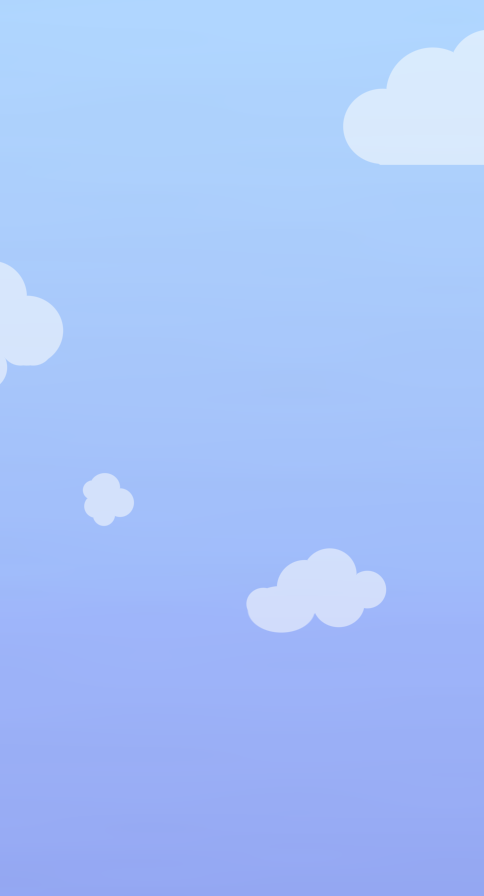
A WebGL 2 fragment shader for this background:

```glsl
#version 300 es
precision highp float;
// A soft blue sky that fades to periwinkle, with four pale flat clouds.
// Each cloud is a union of elliptical lobes found by a loop; one has a flat base.
// Lengths are percent of the canvas height, measured downward from the top.
uniform vec2 u_resolution;
out vec4 fragColor;

const int LOBES = 6;
const vec3 CLOUD_WHITE = vec3(1.0, 1.0, 0.99);
const float CLOUD_OPACITY = 0.53;

float hash(vec2 cell) {
    return fract(sin(dot(cell, vec2(127.1, 311.7))) * 43758.5);
}

float valueNoise(vec2 p) {
    vec2 cell = floor(p);
    vec2 f = fract(p);
    f = f * f * (3.0 - 2.0 * f);
    float upper = mix(hash(cell), hash(cell + vec2(1, 0)), f.x);
    float lower = mix(hash(cell + vec2(0, 1)), hash(cell + vec2(1, 1)), f.x);
    return mix(upper, lower, f.y);
}

// Vertical gradient with a quicker turn toward violet near two thirds down
vec3 skyColor(float depth) {
    vec3 color = mix(vec3(0.69, 0.84, 1.0), vec3(0.68, 0.82, 0.99), smoothstep(0.0, 16.0, depth));
    color = mix(color, vec3(0.65, 0.77, 0.98), clamp((depth - 16.0) / 29.0, 0.0, 1.0));
    color = mix(color, vec3(0.625, 0.735, 0.98), clamp((depth - 45.0) / 18.0, 0.0, 1.0));
    color = mix(color, vec3(0.62, 0.71, 0.98), smoothstep(63.0, 70.0, depth));
    color = mix(color, vec3(0.60, 0.68, 0.96), clamp((depth - 70.0) / 17.0, 0.0, 1.0));
    return mix(color, vec3(0.58, 0.655, 0.95), clamp((depth - 87.0) / 13.0, 0.0, 1.0));
}

// Approximate distance to an ellipse given as center.xy, radii.zw
float ellipseDistance(vec2 p, vec4 lobe) {
    return (length((p - lobe.xy) / lobe.zw) - 1.0) * min(lobe.z, lobe.w);
}

float cloudDistance(vec2 p, vec4 lobes[LOBES]) {
    float d = 1000.0;
    for (int i = 0; i < LOBES; i++) {
        d = min(d, ellipseDistance(p, lobes[i]));
    }
    return d;
}

float coverage(float d, float pixel) {
    return 1.0 - smoothstep(-0.75 * pixel, 0.75 * pixel, d);
}

void main() {
    float pixel = 100.0 / u_resolution.y;
    vec2 p = vec2(gl_FragCoord.x, u_resolution.y - gl_FragCoord.y) * pixel;

    // Sky with faint horizontal streaks
    vec3 color = skyColor(p.y);
    color += 0.006 * (valueNoise(p * vec2(0.06, 0.5)) - 0.5);

    // Upper right cloud, cut flat along its base
    float bank = cloudDistance(p, vec4[LOBES](
        vec4(42.7, 14.1, 4.4, 4.2), vec4(48.3, 10.4, 5.2, 5.1),
        vec4(54.7, 7.9, 4.6, 4.6), vec4(47.5, 15.6, 5.5, 5.2),
        vec4(53.4, 15.0, 5.2, 5.9), vec4(44.3, 15.4, 3.9, 3.4)));
    bank = max(bank, p.y - 18.4);

    // Cloud entering from the left edge
    float edgeCloud = cloudDistance(p, vec4[LOBES](
        vec4(-1.0, 33.1, 4.0, 4.0), vec4(3.0, 36.9, 4.05, 3.9),
        vec4(-1.8, 41.0, 2.6, 2.6), vec4(0.0, 37.1, 2.6, 2.9),
        vec4(3.7, 38.7, 2.2, 2.1), vec4(2.3, 38.8, 2.1, 2.0)));

    // Small puff
    float puff = cloudDistance(p, vec4[LOBES](
        vec4(11.7, 54.4, 1.7, 1.6), vec4(10.4, 54.7, 1.15, 1.1),
        vec4(13.4, 56.1, 1.55, 1.6), vec4(10.7, 56.5, 1.3, 1.3),
        vec4(11.6, 57.4, 1.25, 1.3), vec4(12.0, 56.0, 1.6, 1.6)));

    // Lower right cloud
    float lowCloud = cloudDistance(p, vec4[LOBES](
        vec4(29.4, 67.4, 1.9, 1.8), vec4(31.4, 68.0, 3.75, 2.6),
        vec4(34.0, 65.6, 3.1, 3.1), vec4(36.8, 64.1, 3.0, 2.9),
        vec4(41.0, 65.8, 2.1, 2.1), vec4(37.8, 67.3, 2.9, 2.7)));

    // Lay all clouds over the sky as one translucent layer
    float d = min(min(bank, edgeCloud), min(puff, lowCloud));
    color = mix(color, CLOUD_WHITE, CLOUD_OPACITY * coverage(d, pixel));
    fragColor = vec4(color, 1.0);
}
```
